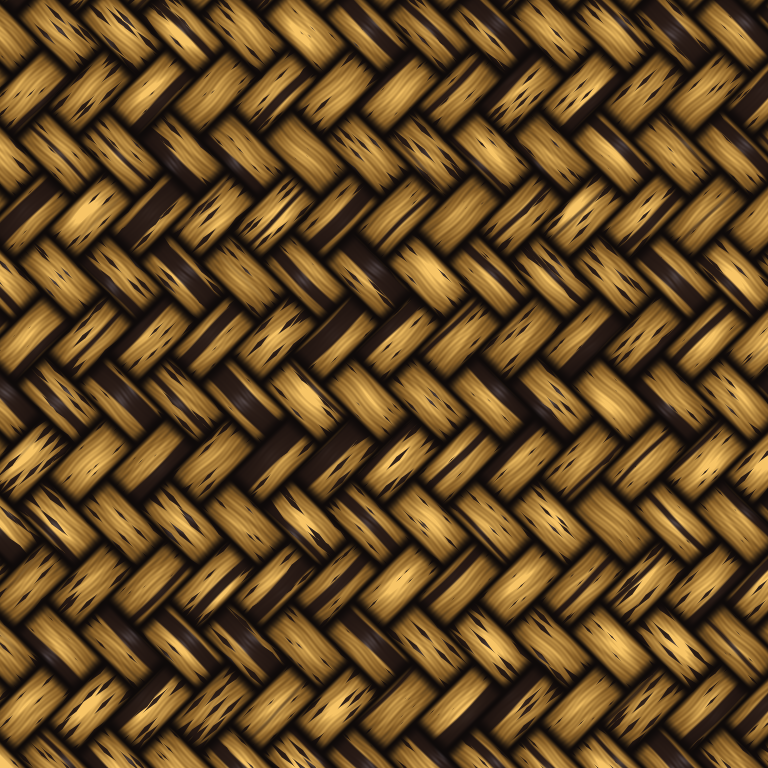
A Shadertoy shader for this texture:

```glsl
// Herringbone weave of split bamboo: 2 by 1 strips on a grid turned by 45 degrees.
// Each strip is a rounded, shadowed crown with layered-sine grain, and dark lacquer
// laid on as a straight stripe plus pointed flames from stretched cellular noise.

const float REPEATS = 12.48;               // strips across; half as many row pairs down
const vec2 PHASE = vec2(0.28, 1.27);       // shift of the weave, in repeats
const vec3 SHADOW = vec3(0.055, 0.038, 0.036);
const vec3 BAMBOO = vec3(0.53, 0.37, 0.15);
const vec3 GLEAM = vec3(0.97, 0.77, 0.40);
const vec3 LACQUER = vec3(0.125, 0.080, 0.072);
const vec3 GLINT = vec3(0.20, 0.21, 0.24);

vec2 hash2(vec2 p) {
    vec3 q = fract(p.xyx * vec3(0.1031, 0.1030, 0.0973));
    q += dot(q, q.yzx + 33.33);
    return fract((q.xx + q.yz) * q.zy);
}

// Distance to the nearest scattered point; the diamond metric gives pointed cells.
float cellular(vec2 p) {
    vec2 cell = floor(p);
    float nearest = 4.0;
    for (int y = -1; y <= 1; y++)
        for (int x = -1; x <= 1; x++) {
            vec2 c = cell + vec2(x, y);
            vec2 d = abs(c + hash2(c) - p);
            nearest = min(nearest, d.x + d.y);
        }
    return nearest;
}

// Fibres running along x, from -1 to 1.
float grain(vec2 p, float seed) {
    float coarse = sin(p.y * 17.0 + 1.6 * sin(p.x * 2.1 + seed) + seed);
    float medium = sin(p.y * 39.0 + 1.8 * sin(p.x * 2.9 - seed) + seed * 2.3);
    float fine = sin(p.y * 68.0 + 2.2 * sin(p.x * 4.3 + seed * 1.7) + seed * 3.1);
    return 0.35 * coarse + 0.35 * medium + 0.30 * fine;
}

// Finds the strip under p: along (-1..1) in x, across (-0.5..0.5) in y.
// Also returns its centre as an id, and whether it falls to the right.
vec2 weave(vec2 p, out vec2 id, out bool falling) {
    vec2 w = vec2(p.x + p.y, p.x - p.y);
    vec2 cell = floor(w);
    float k = mod(cell.x - cell.y, 4.0);
    falling = k > 1.5;
    id = falling ? cell + vec2(0.5, k - 2.0) : cell + vec2(1.0 - k, 0.5);
    vec2 local = w - id;
    return falling ? local.yx : local;
}

// Amount of dark lacquer: one straight stripe and flames growing towards the ends.
float lacquerMask(vec2 p, vec2 rnd, float seed, float blur) {
    float halfWidth = 0.27 * rnd.x * rnd.x;
    float middle = (rnd.y - 0.5) * 0.85 + 0.02 * sin(p.x * 2.5 + seed);
    float stripe = 1.0 - smoothstep(halfWidth - blur, halfWidth + blur, abs(p.y - middle));
    stripe *= smoothstep(0.02, 0.05, halfWidth);
    float spot = cellular(vec2(p.x * 0.75, p.y * 5.0) + seed * 7.0);
    float radius = 0.30 * fract(rnd.x * 7.0 + rnd.y * 3.0) + 0.14 * p.x * p.x;
    float flame = 1.0 - smoothstep(radius - 0.09, radius + 0.05, spot);
    return max(stripe, flame);
}

// Colour of bare bamboo at a brightness from 0 to 1.
vec3 bambooRamp(float v) {
    vec3 low = mix(SHADOW, BAMBOO, clamp(v * 2.0, 0.0, 1.0));
    return mix(low, GLEAM, clamp(v * 2.0 - 1.0, 0.0, 1.0));
}

// Rounded body, dim towards the ends where the strip dives under its neighbours.
float crown(vec2 p) {
    float across = 2.0 * p.y;
    return (1.0 - 0.45 * across * across) * (1.0 - 0.55 * p.x * p.x);
}

// Dark seams around the strip.
float seam(vec2 p) {
    float sides = 1.0 - smoothstep(0.38, 0.50, abs(p.y));
    float ends = 1.0 - smoothstep(0.72, 1.0, abs(p.x));
    return sides * ends;
}

void mainImage(out vec4 fragColor, in vec2 fragCoord) {
    vec2 uv = fragCoord / iResolution.y;
    float pixel = 1.42 * REPEATS / iResolution.y;

    vec2 id;
    bool falling;
    vec2 p = weave(uv * REPEATS + PHASE, id, falling);
    vec2 rnd = hash2(id + 71.3);
    vec2 tone = hash2(id * 1.7 + 19.1);
    float seed = 30.0 * tone.x;

    // Bare bamboo with a narrow bright streak on some strips
    float fibre = grain(p, seed);
    float light = crown(p);
    float offset = p.y - 0.5 * (tone.x - 0.5);
    float streak = exp(-5.0 * p.x * p.x - 50.0 * offset * offset);
    float value = (0.74 + 0.17 * fibre + 0.14 * (tone.y - 0.5)) * light;
    value += streak * (0.10 + 0.40 * pow(tone.y, 4.0));
    vec3 bamboo = bambooRamp(value);

    // Lacquer, with a cool glint on the falling strips
    vec3 lacquer = LACQUER * (0.55 + 0.55 * light);
    float glint = exp(-28.0 * p.x * p.x) * (0.5 + 0.5 * fibre);
    lacquer += GLINT * glint * (falling ? 0.8 : 0.1);

    float stain = lacquerMask(p, rnd, seed, max(0.03, pixel));
    vec3 color = mix(bamboo, lacquer, 0.95 * stain);
    fragColor = vec4(mix(SHADOW, color, seam(p)), 1.0);
}
```
